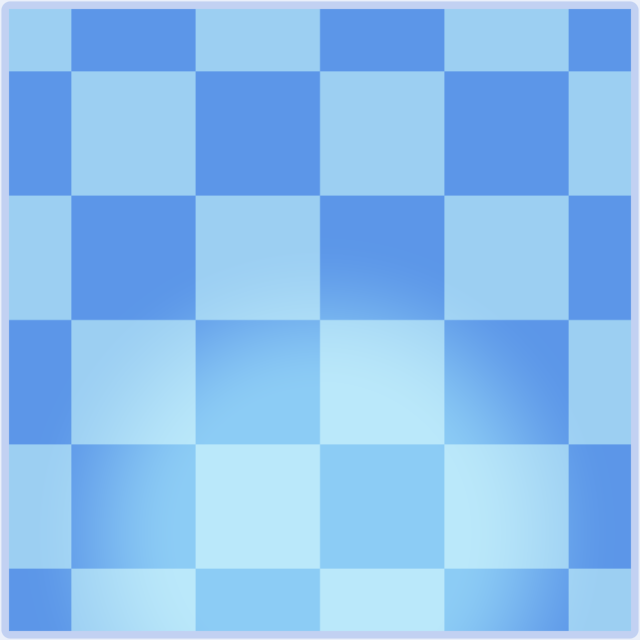
A WebGL 2 fragment shader for this pattern:

```glsl
#version 300 es
precision highp float;
// Blue checkerboard in a thin pale frame, lit by a soft round glow near the bottom.

#define TILE 0.1943
#define SOFT 0.0012
#define FRAME_OUTER 0.4978
#define FRAME_INNER 0.4859
#define CORNER 0.014
#define GLOW_CENTER vec2(0.5, 0.167)
#define GLOW_INNER 0.215
#define GLOW_OUTER 0.465

uniform vec2 u_resolution;
out vec4 outColor;

const float PI = 3.14159;
const vec3 PAPER = vec3(0.92, 0.94, 0.98);
const vec3 FRAME = vec3(0.76, 0.82, 0.95);
const vec3 DARK = vec3(0.36, 0.59, 0.91);
const vec3 DARK_LIT = vec3(0.55, 0.80, 0.96);
const vec3 LIGHT = vec3(0.61, 0.81, 0.95);
const vec3 LIGHT_LIT = vec3(0.73, 0.91, 0.98);

// Signed distance to a centred rounded square.
float roundedSquare(vec2 p, float halfSize, float radius) {
    vec2 d = abs(p) - halfSize + radius;
    return length(max(d, 0.0)) + min(max(d.x, d.y), 0.0) - radius;
}

// Coverage inside a signed distance.
float inside(float d) {
    return 1.0 - smoothstep(-SOFT, SOFT, d);
}

// Smooth-edged checker: 1 on dark tiles, 0 on light tiles.
float checker(vec2 p) {
    vec2 s = clamp(sin(PI * p / TILE) * TILE / (PI * SOFT), -1.0, 1.0);
    return 0.5 + 0.5 * s.x * s.y;
}

void main() {
    vec2 uv = gl_FragCoord.xy / u_resolution;
    vec2 p = uv - 0.5;

    // Tiles, each tone brightened by the glow
    float glow = 1.0 - smoothstep(GLOW_INNER, GLOW_OUTER, distance(uv, GLOW_CENTER));
    vec3 darkTile = mix(DARK, DARK_LIT, glow);
    vec3 lightTile = mix(LIGHT, LIGHT_LIT, glow);
    vec3 tiles = mix(lightTile, darkTile, checker(p));

    // Frame with rounded outer corners
    vec3 color = mix(PAPER, FRAME, inside(roundedSquare(p, FRAME_OUTER, CORNER)));
    color = mix(color, tiles, inside(roundedSquare(p, FRAME_INNER, 0.0)));

    outColor = vec4(color, 1.0);
}
```
